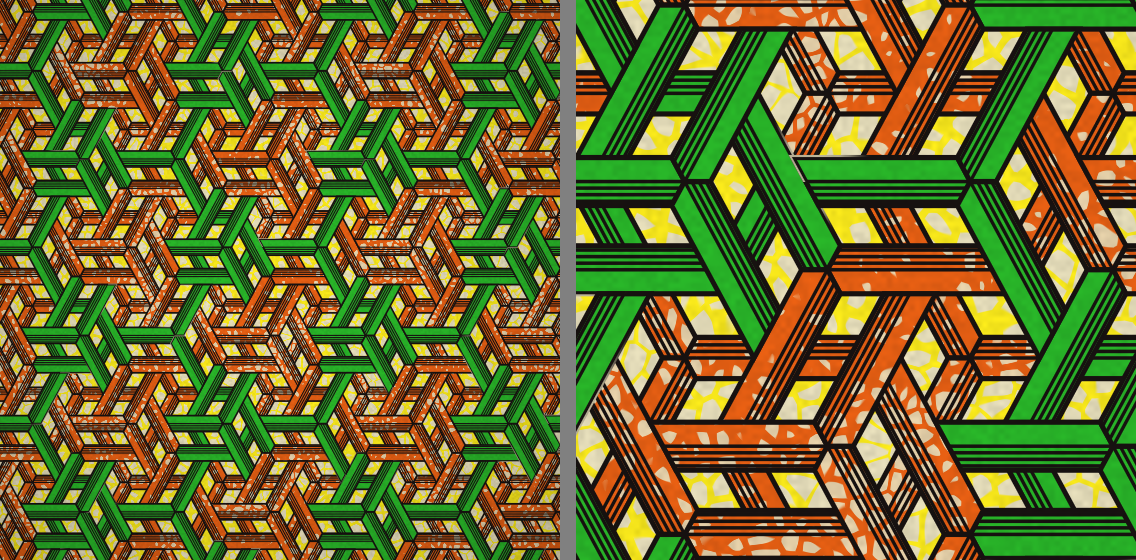
Left, the full canvas; right, a detail of the centre.
This pattern is drawn by a Shadertoy shader. Its source:

```glsl
// Wax-print lattice: interlaced three-armed beams in green and mottled orange over veined cream.

const float SPACING = 0.170;              // hub distance, in canvas heights
const float STRETCH = 1.07;               // vertical stretch of the lattice
const vec2  ORIGIN = vec2(0.398, 0.5586); // one all-green hub
const float BEAM = 0.087;                 // half width of a beam, in hub distances
const float BACK_BEAM = 0.076;            // half width of the rearmost beams
const float OUTLINE = 0.017;
const float STRIPE_STEP = 0.0215;
const float STRIPE_HALF = 0.0058;
const float PEBBLE_SCALE = 15.0;
const float VEIN_SCALE = 11.0;
const float VIGNETTE = 0.42;

const vec3 INK    = vec3(0.085, 0.065, 0.060);
const vec3 GREEN  = vec3(0.150, 0.670, 0.150);
const vec3 ORANGE = vec3(0.850, 0.350, 0.070);
const vec3 CREAM  = vec3(0.850, 0.820, 0.690);
const vec3 YELLOW = vec3(0.920, 0.860, 0.100);

const float ROW = 0.8660254;              // row height of the unit lattice
const float SLANT = 0.5773503;            // tan 30 degrees

float hash(vec2 p) {
    return fract(sin(dot(p, vec2(127.1, 311.7))) * 43758.5453);
}

float noise(vec2 p) {
    vec2 i = floor(p), f = fract(p);
    f = f * f * (3.0 - 2.0 * f);
    return mix(mix(hash(i), hash(i + vec2(1, 0)), f.x),
               mix(hash(i + vec2(0, 1)), hash(i + vec2(1, 1)), f.x), f.y);
}

// Gap between the two nearest cell points: zero along the cell borders
float cellGap(vec2 p) {
    vec2 cell = floor(p);
    float near = 9.0, next = 9.0;
    for (int y = -1; y <= 1; y++)
    for (int x = -1; x <= 1; x++) {
        vec2 c = cell + vec2(x, y);
        float d = length(c + vec2(hash(c), hash(c + 57.3)) - p);
        next = min(next, max(near, d));
        near = min(near, d);
    }
    return next - near;
}

// Three-colouring of the hub lattice: 0, 1 or 2
float hubKind(vec2 p) {
    float j = round(p.y / ROW);
    return mod(round(p.x - 0.5 * j) - j + 0.5, 3.0) - 0.5;
}

float cover(float d, float px) {
    return clamp(0.5 + d / px, 0.0, 1.0);
}

// Paints one arm family; layer 0 is the rear, 1 the middle, 2 the front
vec3 paintArm(vec3 base, vec2 p, int layer, int arm, vec3 mottled, float wear, float px) {
    bool front = layer == 2;
    vec2 centre = layer == 0 ? vec2(0.0, -SLANT)
                : layer == 1 ? vec2(0.5, -0.5 * SLANT) : vec2(0.0);
    float angle = radians(120.0 * float(arm) + (front ? 180.0 : 0.0));
    vec2 along = vec2(cos(angle), sin(angle));
    vec2 side = vec2(-along.y, along.x);

    // Repeat in the frame of the arm: t runs outwards, s to the left
    vec2 q = p - centre;
    float t = dot(q, along), s = dot(q, side);
    float j = round(s / ROW);
    s -= j * ROW;
    t -= 0.5 * j;
    float i = floor(t + 0.2);
    t -= i;

    // Beam limits: sides, mitred start, slanted end
    float halfWidth = layer == 0 ? BACK_BEAM : BEAM;
    float lean = layer == 0 ? -1.0 : 1.0;
    float reach = 2.0 / 3.0 - (front ? (BEAM - OUTLINE) / ROW : 0.0);
    float start = (t / SLANT - abs(s)) * 0.5 + 0.5 * OUTLINE;
    float end = (reach - t - lean * s * SLANT) * ROW;
    float d = min(halfWidth - abs(s), min(start, end));

    // Colour follows the hub that the arm belongs to
    vec2 hub = centre + along * (i + 0.5 * j) + side * (ROW * j);
    if (!front) hub += along * 0.5 + side * (0.5 * SLANT * lean);
    float kind = hubKind(hub);
    bool isGreen = kind < (front ? 1.5 : 0.5);
    if (layer == 0) isGreen = isGreen && t > 1.0 / 3.0 + s * SLANT;
    vec3 fill = isGreen ? GREEN : mottled;

    // Ink stripes on the left half, then the outline with worn edges
    float line = abs(fract(s / STRIPE_STEP + 0.5) - 0.5) * STRIPE_STEP;
    float stripes = cover(STRIPE_HALF - line, px) * cover(s + 0.5 * STRIPE_STEP, px);
    fill = mix(fill, INK, stripes);
    float worn = isGreen && s < 0.0 ? wear * cover(0.4 * OUTLINE - d, px) : 0.0;
    fill = mix(mix(INK, CREAM, worn), fill, cover(d - OUTLINE, px));
    return mix(base, fill, cover(d, px));
}

void mainImage(out vec4 fragColor, in vec2 fragCoord) {
    vec2 uv = fragCoord / iResolution.y;
    vec2 p = (uv - ORIGIN) / SPACING / vec2(1.0, STRETCH);
    float px = 1.0 / (SPACING * iResolution.y);

    // Resist-dye mottling
    vec2 warp = 0.04 * vec2(noise(p * 9.0), noise(p * 9.0 + 31.0));
    float patches = noise(p * 4.0 + 7.0);
    float pebbles = smoothstep(0.0, 0.12, cellGap((p + warp) * PEBBLE_SCALE) - 0.12 - 0.5 * patches);
    float veins = 1.0 - smoothstep(0.0, 0.10, cellGap((p - warp) * VEIN_SCALE) - 0.02 - 0.30 * patches);
    vec3 mottled = mix(ORANGE, CREAM, 0.9 * pebbles);
    vec3 color = mix(CREAM, YELLOW, veins);

    // Interlaced beams, rear to front
    float wear = 0.8 * smoothstep(0.72, 0.88, noise(p * 2.3 + 19.0));
    for (int layer = 0; layer < 3; layer++)
    for (int arm = 0; arm < 3; arm++)
        color = paintArm(color, p, layer, arm, mottled, wear, px);

    // Cloth grain and darker corners
    color *= 0.95 + 0.10 * noise(uv * 300.0);
    vec2 fromCentre = fragCoord / iResolution.xy - 0.5;
    color *= 1.04 - VIGNETTE * dot(fromCentre, fromCentre);
    fragColor = vec4(color, 1.0);
}
```
